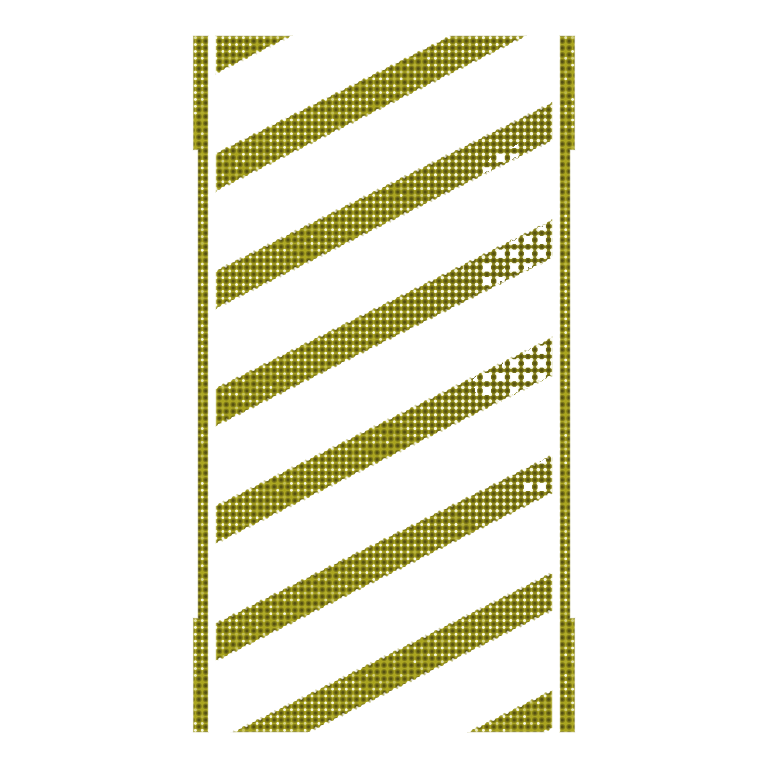
This pattern is drawn by a WebGL 1 fragment shader. Its source:

```glsl
precision highp float;

uniform vec2 u_resolution;

const float CELLS = 112.0;
const vec3 WHITE = vec3(1.0);
const vec3 CREAM = vec3(0.96, 0.96, 0.88);
const vec3 LIGHT = vec3(0.67, 0.65, 0.13);
const vec3 OLIVE = vec3(0.49, 0.47, 0.09);
const vec3 DARK = vec3(0.33, 0.31, 0.07);

float hash(vec2 cell) {
  return fract(sin(dot(cell, vec2(127.1, 311.7))) * 4375.85);
}

// Slow patches from layered sines, about -1 to 1
float patches(vec2 p) {
  return 0.5 * sin(p.x * 31.0 + 2.0 * sin(p.y * 17.0))
       + 0.3 * sin(p.y * 43.0 - p.x * 23.0)
       + 0.2 * sin(p.x * 71.0 + p.y * 59.0);
}

float boxDistance(vec2 p, vec2 low, vec2 high) {
  vec2 d = max(low - p, p - high);
  return max(d.x, d.y);
}

float coverage(float d, float blur) {
  return 1.0 - smoothstep(-blur, blur, d);
}

// Slanted bands with beaded edges, clipped to the panel
float bandDistance(vec2 p, vec2 low, vec2 high, float period, float halfHeight) {
  float y = p.y - 0.776 - 0.5 * (p.x - low.x);
  float offset = abs(mod(y + 0.5 * period, period) - 0.5 * period);
  vec2 bead = cos(6.28319 * p * CELLS);
  float band = (offset - halfHeight) * 0.894 + 0.0016 * bead.x * bead.y;
  return max(band, boxDistance(p, low, high));
}

// Mirrored side rails, thickened outwards at both ends
float railDistance(vec2 p, float bottom, float top) {
  vec2 q = vec2(abs(p.x - 0.5), p.y);
  float thin = boxDistance(q, vec2(0.2292, bottom), vec2(0.2422, top));
  float thick = boxDistance(q, vec2(0.2292, bottom), vec2(0.2483, top));
  thick = max(thick, 0.305 - abs(p.y - 0.5));
  return min(thin, thick);
}

// Dither weave: dark knots, light links, pale holes that open up with wear
vec3 weave(vec2 p, float wear, float px) {
  vec2 g = p * CELLS;
  float soft = max(CELLS * px * 0.5, 0.06);
  float knot = length(fract(g + 0.5) - 0.5);
  vec3 color = mix(DARK, OLIVE, smoothstep(0.1, 0.32, knot));
  color = mix(color, LIGHT, smoothstep(0.3, 0.52, knot));
  color = mix(color, DARK, 0.35 * wear);

  float grain = hash(floor(g));
  float holed = smoothstep(0.25, 0.6, grain * 0.5 + 0.25 + 0.3 * patches(p) + wear);
  float radius = 0.2 + 0.1 * wear;
  float hole = coverage(length(fract(g) - 0.5) - radius, soft);
  color = mix(color, CREAM, hole * holed);

  // Worn areas merge groups of four cells into larger rings
  vec2 coarse = g * 0.5;
  vec2 q = abs(fract(coarse) - 0.5);
  float ring = length(max(q - 0.16, 0.0)) - 0.14;
  float open = step(0.78, wear * 0.85 + 0.4 * hash(floor(coarse) + 9.0));
  return mix(color, WHITE, open * coverage(ring, soft * 0.5));
}

void main() {
  float side = min(u_resolution.x, u_resolution.y);
  vec2 p = (gl_FragCoord.xy - 0.5 * (u_resolution - side)) / side;
  float px = 1.0 / side;
  float blur = max(px, 0.0012);
  vec2 low = vec2(0.2813, 0.0469);
  vec2 high = vec2(0.7188, 0.9531);

  float bands = coverage(bandDistance(p, low, high, 0.153, 0.0241), blur);
  float rails = coverage(railDistance(p, low.y, high.y), blur);

  // Wear grows to the right, strongest a little above the middle
  float height = (p.y - 0.59) / 0.3;
  float wear = smoothstep(0.48, 0.7, p.x) * exp(-height * height) * bands;

  vec3 ink = weave(p, wear, px);
  gl_FragColor = vec4(mix(WHITE, ink, max(bands, rails)), 1.0);
}
```
